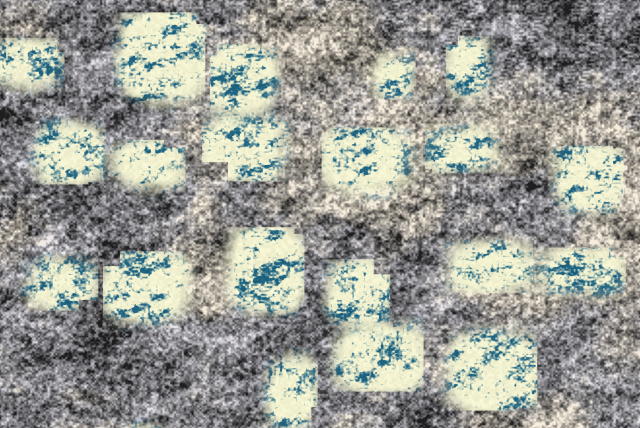
Give the GLSL for this texture, as a Shadertoy shader.

```glsl
// Rough grey granite with scattered cream patches flecked in blue.
// The rock is lit fractal noise plus fine grain; each patch is a feathered
// blob cut by straight edges and a notch, placed on a jittered grid.

const float PATCH_PITCH = 0.25;
const float PATCH_CHANCE = 0.82;
const float PATCH_MIN = 0.060;
const float PATCH_MAX = 0.130;
const float FEATHER = 0.036;

const float ROCK_TONE = 0.545;
const float RELIEF = 2.4;
const float GRAIN = 0.40;
const vec2 LIGHT_STEP = vec2(-0.003, 0.008);

const vec3 ROCK_COOL = vec3(0.99, 0.985, 1.02);
const vec3 ROCK_WARM = vec3(1.05, 1.01, 0.94);
const vec3 CREAM = vec3(0.95, 0.95, 0.82);
const vec3 PALE_GREEN = vec3(0.75, 0.81, 0.73);
const vec3 BLUE = vec3(0.41, 0.59, 0.63);
const vec3 DEEP_BLUE = vec3(0.12, 0.39, 0.50);

float hash(vec2 p) {
    return fract(sin(dot(p, vec2(127.1, 311.7))) * 43758.5453);
}

vec2 hash2(vec2 p) {
    return vec2(hash(p), hash(p + 17.3));
}

float noise(vec2 p) {
    vec2 i = floor(p), f = fract(p);
    f = f * f * (3.0 - 2.0 * f);
    return mix(mix(hash(i), hash(i + vec2(1, 0)), f.x),
               mix(hash(i + vec2(0, 1)), hash(i + vec2(1, 1)), f.x), f.y);
}

float fbm(vec2 p) {
    float sum = 0.0, amp = 0.516;
    for (int i = 0; i < 5; i++) {
        sum += amp * noise(p);
        p = mat2(1.6, 1.2, -1.2, 1.6) * p + 5.7;
        amp *= 0.5;
    }
    return sum;
}

// Fine crystals at two sizes, centred on zero
float crystals(vec2 p) {
    return noise(p * 115.0) + noise(p * 220.0 + 31.0) - 1.0;
}

vec3 rock(vec2 p) {
    vec2 warp = 0.02 * vec2(noise(p * 12.0), noise(p * 12.0 + 40.0));
    vec2 q = p + warp;
    float broad = fbm(q * vec2(4.0, 5.5) + 3.0);
    float lit = fbm(q * 10.0) - fbm((q + LIGHT_STEP) * 10.0);

    // Raised pale lumps and dark hollows
    float lump = smoothstep(0.60, 0.70, fbm(q * vec2(8.0, 11.0) + 60.0));
    float hollow = smoothstep(0.56, 0.72, fbm(q * vec2(13.0, 22.0) + 90.0));

    float tone = ROCK_TONE + 0.5 * (broad - 0.5) + RELIEF * lit;
    tone += GRAIN * crystals(p) + 0.10 * lump - 0.16 * hollow;
    float warmth = smoothstep(0.45, 0.70, broad + 0.1 * lump + 0.8 * lit);
    return clamp(tone, 0.12, 0.92) * mix(ROCK_COOL, ROCK_WARM, warmth);
}

vec3 fleckedPaint(vec2 p, float seed) {
    // Broken streaks that rise slightly to the right
    vec2 q = vec2(p.x, p.y - 0.25 * p.x) * vec2(19.0, 42.0);
    float ink = 1.35 * (fbm(q + seed * 50.0) - 0.5);
    ink += 0.50 * crystals(p + seed);
    vec3 col = mix(CREAM, PALE_GREEN, smoothstep(-0.04, 0.13, ink));
    col = mix(col, BLUE, smoothstep(0.12, 0.25, ink));
    col = mix(col, DEEP_BLUE, smoothstep(0.25, 0.40, ink));
    return col + 0.06 * (noise(p * 170.0) - 0.5);
}

float patchMask(vec2 p, vec2 cell, float px) {
    vec2 center = (cell + 0.5 + 0.5 * (hash2(cell + 2.0) - 0.5)) * PATCH_PITCH;
    vec2 halfSize = mix(vec2(PATCH_MIN), vec2(PATCH_MAX), hash2(cell + 5.0));
    vec2 flip = vec2(hash(cell + 8.0) < 0.4 ? -1.0 : 1.0,
                     hash(cell + 9.0) < 0.4 ? 1.0 : -1.0);
    vec2 e = (p - center) * flip;

    // Feathered rounded blob
    vec2 r = pow(abs(e) / halfSize, vec2(3.0));
    float blob = (pow(r.x + r.y, 1.0 / 3.0) - 1.0) * min(halfSize.x, halfSize.y);
    blob += 0.015 * (noise(p * 28.0) - 0.5);
    float soft = 1.0 - smoothstep(-FEATHER, 0.012, blob);

    // Straight cuts on two sides, with a stepped corner
    vec2 side = e - halfSize * 0.78;
    vec2 notch = e - halfSize * mix(vec2(0.25), vec2(0.75), hash2(cell + 12.0));
    float cut = max(max(side.x, side.y), min(notch.x, notch.y));
    return soft * (1.0 - smoothstep(-px, px, cut));
}

void mainImage(out vec4 fragColor, in vec2 fragCoord) {
    vec2 p = fragCoord / iResolution.y;
    float px = 0.7 / iResolution.y;
    vec3 col = rock(p);

    vec2 home = floor(p / PATCH_PITCH);
    for (int y = -1; y <= 1; y++) {
        for (int x = -1; x <= 1; x++) {
            vec2 cell = home + vec2(x, y);
            if (hash(cell + 21.0) > PATCH_CHANCE) continue;
            float mask = patchMask(p, cell, px);
            if (mask > 0.0) col = mix(col, fleckedPaint(p, hash(cell)), mask);
        }
    }
    fragColor = vec4(clamp(col, 0.0, 1.0), 1.0);
}
```
